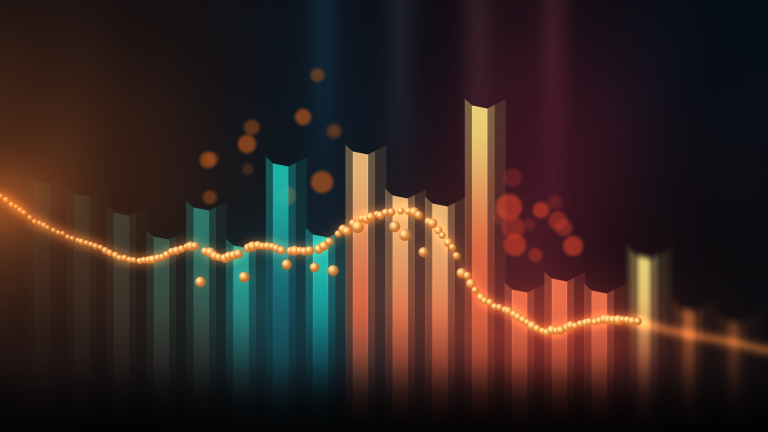
Give the GLSL for this background, as a Shadertoy shader.

```glsl
// Glowing bar chart with folded glass bars, bokeh lights and a string of gold beads.
// Bars, beads and lights are soft distance masks laid in loops over a gradient haze.
// The canvas is treated as 7.68 by 4.32 units, with the origin at the lower left.

const float barTops[18] = float[](2.50, 2.37, 2.18, 1.94, 2.23, 1.85, 2.67, 1.96, 2.79,
                                  2.35, 2.27, 3.25, 1.41, 1.52, 1.40, 1.75, 1.22, 1.10);
const float trend[25] = float[](2.35, 2.13, 1.97, 1.86, 1.72, 1.75, 1.86, 1.74, 1.86,
                                1.82, 1.84, 2.08, 2.18, 2.19, 1.90, 1.36, 1.20, 1.01,
                                1.07, 1.13, 1.09, 1.01, 0.95, 0.89, 0.82);
// Bokeh anchors: x, y, radius
const vec3 lights[8] = vec3[](vec3(2.08, 2.72, .08), vec3(2.47, 2.88, .09),
    vec3(3.03, 3.15, .08), vec3(3.22, 2.50, .11), vec3(5.09, 2.25, .13),
    vec3(5.15, 1.87, .11), vec3(5.73, 1.86, .10), vec3(5.41, 2.22, .08));

float hash(float n) { return fract(sin(n * 127.1) * 4375.85); }

vec2 gradient(vec2 cell) {
    float angle = 6.2832 * hash(dot(cell, vec2(1.0, 17.3)));
    return vec2(cos(angle), sin(angle));
}

float gradientNoise(vec2 p) {
    vec2 i = floor(p), f = fract(p), u = f * f * (3.0 - 2.0 * f), e = vec2(1, 0);
    return mix(mix(dot(gradient(i), f), dot(gradient(i + e), f - e), u.x),
               mix(dot(gradient(i + e.yx), f - e.yx), dot(gradient(i + 1.0), f - 1.0), u.x), u.y);
}

float glow(vec2 p, vec2 center, vec2 size) {
    vec2 d = (p - center) / size;
    return exp(-dot(d, d));
}

float disc(float d, float radius, float soft) {
    return 1.0 - smoothstep(radius - soft, radius + soft, d);
}

// Catmull-Rom curve through the trend heights
float trendHeight(float x) {
    float s = clamp(x / .32, 0.0, 23.999), f = fract(s);
    int i = int(s);
    float a = trend[max(i - 1, 0)], b = trend[i], c = trend[i + 1], d = trend[min(i + 2, 24)];
    return b + .5 * f * (c - a + f * (2.0 * a - 5.0 * b + 4.0 * c - d + f * (3.0 * (b - c) + d - a)));
}

vec3 haze(vec2 p) {
    vec3 col = vec3(.055, .045, .06);
    col += vec3(.29, .14, .045) * glow(p, vec2(0, 2.5), vec2(1.7, 1.5));
    col += vec3(-.01, .045, .075) * glow(p, vec2(3.2, 3.0), vec2(.9, 2.2));
    col += vec3(.19, .035, .07) * glow(p, vec2(5.4, 2.5), vec2(.95, 1.8));
    col += vec3(-.03, .01, .035) * glow(p, vec2(7.4, 4.3), vec2(1.6, 1.5));
    col += vec3(.01, .13, .14) * glow(p, vec2(2.8, 1.2), vec2(.9, .8));
    col += vec3(.20, .09, .06) * glow(p, vec2(4.3, 1.4), vec2(.8, .9));
    col += vec3(.38, .10, .06) * glow(p, vec2(5.6, .95), vec2(.9, .5));
    // Vertical beams from the top
    for (float k = 0.0; k < 4.0; k++) {
        float beam = exp(-pow((p.x - 3.23 - .77 * k) / .15, 2.0)) * smoothstep(1.8, 4.4, p.y);
        col += mix(vec3(.01, .06, .08), vec3(.12, .045, .05), k / 3.0) * beam;
    }
    return max(col, 0.0) * (1.0 + .22 * gradientNoise(p * vec2(1.3, .8)));
}

vec3 barTint(float i) {
    if (i < 8.0) return mix(vec3(.42, .42, .32), vec3(.12, .80, .74), smoothstep(1.0, 6.0, i));
    if (i < 11.0) return vec3(.99, .77, .49);
    if (i < 12.0 || i == 15.0) return vec3(.99, .89, .50);
    return i < 15.0 ? vec3(.97, .47, .31) : vec3(.90, .48, .24);
}

void mainImage(out vec4 fragColor, in vec2 fragCoord) {
    vec2 p = fragCoord / iResolution.xy * vec2(7.68, 4.32);
    float pixel = 4.32 / iResolution.y;
    vec3 col = haze(p);

    // Bokeh: each anchor has two smaller, fainter companions
    for (int k = 0; k < 24; k++) {
        vec3 light = lights[k / 3];
        float n = float(k), companion = float(k % 3);
        vec2 drift = (vec2(hash(n), hash(n + 40.0)) - .5) * min(companion, 1.0) * vec2(.9, 1.1);
        float d = length(p - light.xy - drift);
        vec3 tint = mix(vec3(.72, .34, .12), vec3(.80, .24, .16), smoothstep(3.0, 5.0, light.x));
        col = mix(col, tint, disc(d, light.z * (1.0 - .15 * companion), .03) * (.65 - .2 * companion));
    }

    // Bars: bright core, notched glass wings and a dim pane behind
    for (int k = 0; k < 18; k++) {
        float i = float(k), far = max(i - 14.0, 0.0);
        float dx = p.x - .42 - .398 * i - .05 * far, ax = abs(dx);
        float soft = pixel * .7 + .045 * min(far, 1.0) + .01 * far;
        float top = barTops[k] - .2 * dx + .7 * max(ax - .075, 0.0);
        float below = 1.0 - smoothstep(-soft, soft, p.y - top);
        float core = disc(ax, .077, soft), wing = disc(ax, .15, soft);
        float pane = disc(abs(dx - .19), .07, soft + .01);
        float fade = mix(.13, 1.0, smoothstep(.15, 1.35, p.y)) * smoothstep(0.0, .2, p.y);
        float strength = i < 8.0 ? mix(.10, .95, smoothstep(-1.0, 7.0, i)) : .95 - .22 * max(far - 1.0, 0.0);
        float drop = smoothstep(0.0, 1.7, barTops[k] - p.y);
        vec3 lower = i < 8.0 ? mix(vec3(.33, .30, .23), vec3(.05, .38, .46), smoothstep(3.0, 7.0, i))
                             : vec3(.92, .42, .27);
        vec3 tint = mix(barTint(i), lower, drop);
        float alpha = max(max(core * .95, wing * .38), pane * .13);
        col = mix(col, tint, alpha * below * fade * strength);
        float rim = disc(abs(ax - .077), .004, pixel) * below * fade * strength;
        col += tint * rim * .18 * (1.0 - min(far, 1.0));
    }

    // Thread of light, then the gold beads along it
    float blur = smoothstep(6.1, 6.5, p.x), thread = abs(p.y - trendHeight(p.x));
    col += vec3(.50, .27, .10) * exp(-thread * thread / .004) * mix(.16, .75, blur);
    for (float j = 0.0; j < 135.0; j++) {
        float x = (j + .4 * hash(j)) * .0475;
        float stray = step(.80, hash(j + 9.0)) * step(2.0, x) * step(x, 4.7);
        vec2 c = vec2(x, trendHeight(x) + .025 * (hash(j + 3.0) - .5) - stray * .38 * hash(j + 5.0));
        float r = mix(.024, .042, smoothstep(.3, 2.2, x)) * (.8 + .4 * hash(j + 7.0)) + .012 * stray;
        vec2 d = p - c;
        float shine = exp(-dot(d - vec2(-.3, .35) * r, d - vec2(-.3, .35) * r) / (r * r * .5));
        vec3 gold = mix(vec3(.66, .36, .13), vec3(1.0, .88, .60), shine);
        col = mix(col, gold, disc(length(d), r, pixel * .8) * mix(.6, .95, smoothstep(0.0, 1.6, x)));
        col += vec3(.10, .05, .015) * exp(-dot(d, d) / .006);
    }

    // Left flare and darkened floor
    col += vec3(.22, .11, .03) * glow(p, vec2(0, 2.3), vec2(.5, .35));
    col *= mix(.25, 1.0, smoothstep(0.0, .8, p.y));
    fragColor = vec4(clamp(col, 0.0, 1.0), 1.0);
}
```
